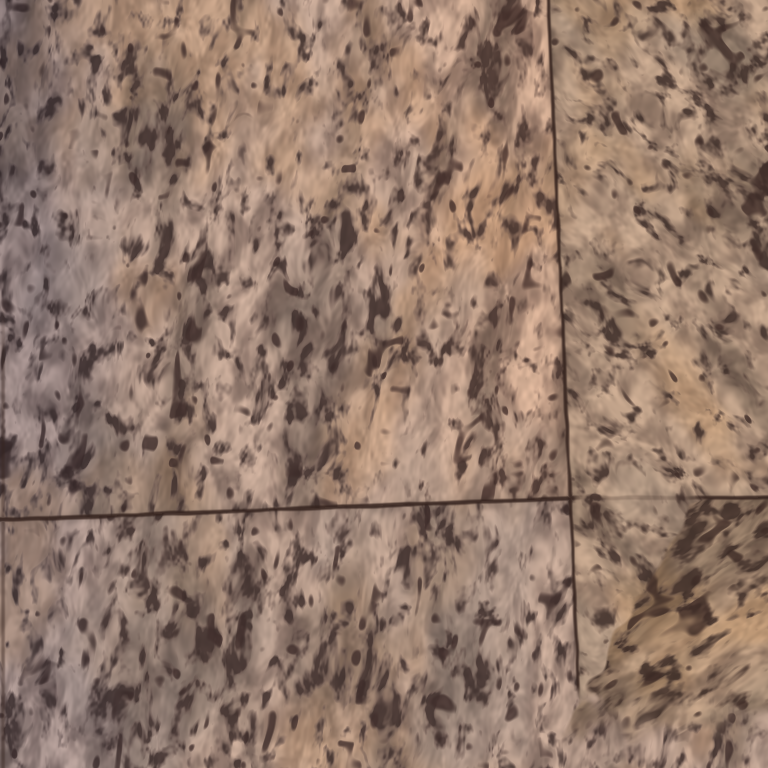
Give the GLSL for this texture, as a Shadertoy shader.

```glsl
float hash(vec2 p) {
    return fract(sin(dot(p, vec2(127.1, 311.7))) * 43758.5453);
}

float noise(vec2 p) {
    vec2 i = floor(p), f = fract(p);
    f = f * f * (3.0 - 2.0 * f);
    return mix(mix(hash(i), hash(i + vec2(1, 0)), f.x),
               mix(hash(i + vec2(0, 1)), hash(i + vec2(1, 1)), f.x), f.y);
}

float fbm(vec2 p) {
    float sum = 0.0, amp = 0.571;
    for (int i = 0; i < 3; i++) {
        sum += amp * noise(p);
        p = mat2(1.6, 1.2, -1.2, 1.6) * p + 7.3;
        amp *= 0.5;
    }
    return sum;
}

// Granite with its grain along a direction; scale is the frequency across and along it
vec3 granite(vec2 p, vec2 grainDir, vec2 scale, float seed) {
    vec2 dir = normalize(grainDir);
    vec2 g = vec2(dot(p, vec2(dir.y, -dir.x)), dot(p, dir));
    vec2 q = g * scale + seed;
    q += 0.9 * (vec2(noise(q * 0.5 + 3.1), noise(q * 0.5 + 17.7)) - 0.5);

    // Feldspar ground: mottled pink, with ochre and grey patches
    float mottle = fbm(q * 0.7 + 41.0);
    vec3 col = mix(vec3(0.56, 0.465, 0.42), vec3(0.775, 0.66, 0.59), smoothstep(0.22, 0.7, mottle));
    float ochre = smoothstep(0.5, 0.75, fbm(g * vec2(10.0, 6.0) + seed + 5.0));
    col = mix(col, vec3(0.75, 0.58, 0.43), 0.4 * ochre);
    float ash = smoothstep(0.5, 0.75, fbm(g * vec2(10.0, 6.0) + seed + 61.0));
    col = mix(col, vec3(0.62, 0.55, 0.51), 0.4 * ash);

    // Long smoky bands that gather the dark minerals
    float band = fbm(g * scale * vec2(0.22, 0.11) + seed + 23.0) - 0.5;
    col *= 1.0 - 0.2 * smoothstep(-0.05, 0.25, band);

    // Mica flecks: a soft halo, a dark core and small specks
    float mica = fbm(q) + 0.28 * band;
    col = mix(col, vec3(0.41, 0.33, 0.305), 0.65 * smoothstep(0.5, 0.68, mica));
    col = mix(col, vec3(0.24, 0.18, 0.17), 0.75 * smoothstep(0.62, 0.77, mica));
    float speck = noise(q * vec2(0.9, 1.0) + 90.0) + 0.25 * band;
    col = mix(col, vec3(0.25, 0.18, 0.17), 0.8 * smoothstep(0.79, 0.93, speck));

    // Fine crystal grain
    return col * (0.93 + 0.14 * noise(q * 2.5));
}

// Coverage of a joint at distance d from its centre line
float joint(float d, float halfWidth) {
    return 1.0 - smoothstep(halfWidth - 0.0015, halfWidth + 0.0015 + 0.5 / iResolution.y, abs(d));
}

void mainImage(out vec4 fragColor, in vec2 fragCoord) {
    vec2 uv = fragCoord / iResolution.xy;
    float wobble = noise(uv * 45.0) - 0.5;

    // Signed distances to the slightly tilted joints
    float dx = uv.x - 0.758 + 0.044 * uv.y + 0.0015 * wobble;
    float dy = uv.y - 0.323 - 0.038 * min(uv.x, 0.76) + 0.0015 * wobble;

    // Slabs: streaked on the left, coarse on the right, a slanted piece in the corner
    float upper = step(0.0, dy);
    vec3 streaked = granite(uv, vec2(0.15, 1.0), vec2(82.0, 43.0), 11.0 + 40.0 * (1.0 - upper));
    vec3 coarse = granite(uv, vec2(-0.6, 0.8), vec2(72.0, 50.0), 133.0);
    vec3 slanted = granite(uv, vec2(0.8, 0.55), vec2(85.0, 38.0), 207.0);

    float aa = 1.0 / iResolution.y;
    float right = smoothstep(-aa, aa, dx) * smoothstep(0.07, 0.11, uv.y + 0.03 * wobble);
    float cut = uv.x - mix(0.77, 0.91, (uv.y - 0.1) / 0.25) + 0.03 * wobble;
    float corner = smoothstep(-0.004, 0.004, cut) * (1.0 - upper)
                 * smoothstep(0.03, 0.1, uv.y + 0.06 * wobble);
    vec3 col = mix(streaked, coarse * vec3(1.0, 0.99, 0.94), right);
    col = mix(col, slanted * vec3(0.98, 0.96, 0.89), corner);

    // Cool shade at the left, darkest high up, and a warm glow towards the middle joint
    float cool = smoothstep(0.28, 0.0, uv.x + 0.25 * (fbm(uv * vec2(9.0, 4.0)) - 0.5));
    col *= mix(vec3(1.0), mix(vec3(0.9, 0.93, 1.0), vec3(0.76, 0.79, 0.88), uv.y), cool);
    float warm = smoothstep(-0.35, 0.0, dx) * (1.0 - right) * upper;
    col *= 1.0 + vec3(0.09, 0.05, 0.0) * warm;

    // Worn joints: the upright one ends low down, the level one fades by the corner
    float upright = joint(dx, 0.0012 + 0.001 * noise(uv * 30.0)) * smoothstep(0.09, 0.11, uv.y);
    float gap = smoothstep(0.74, 0.76, uv.x) * (1.0 - smoothstep(0.89, 0.92, uv.x));
    float level = joint(dy, 0.0017 + 0.0012 * noise(uv * 25.0)) * (1.0 - 0.75 * gap);
    float leftEdge = joint(uv.x - 0.004, 0.002) * (1.0 - smoothstep(0.5, 0.65, uv.y));
    float soot = exp(-abs(dy) * 260.0) * (1.0 - gap) + exp(-abs(dx) * 300.0) * smoothstep(0.08, 0.12, uv.y);
    col *= 1.0 - 0.18 * min(soot, 1.0);
    float seam = max(max(upright, level), 0.5 * leftEdge);
    col = mix(col, vec3(0.21, 0.14, 0.12), 0.85 * seam);

    fragColor = vec4(col, 1.0);
}
```
